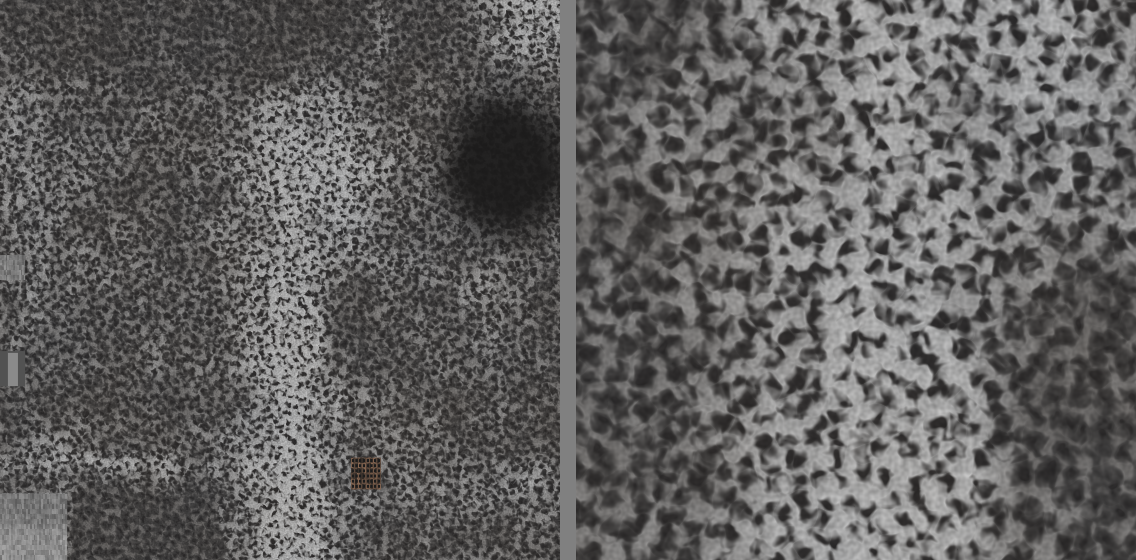
Left, the full canvas; right, a detail of the centre.
Give the GLSL for this texture, as a three.js fragment shader.

```glsl
// Worn grey plate mottled with dark speckles, a pale central streak and a sooty round stain.
varying vec2 vUv;

const float SPECKLE_FREQ = 80.0;
const float SPECKLE_SOFTNESS = 0.25;
const float GRAIN_FREQ = 330.0;
const float GRAIN_AMOUNT = 0.17;
const float RELIEF_AMOUNT = 0.16;
const vec3 INK_DEEP = vec3(0.165, 0.158, 0.158);
const vec3 INK_FADED = vec3(0.240, 0.234, 0.232);
const vec3 PAPER_DIM = vec3(0.385, 0.375, 0.368);
const vec3 PAPER_PALE = vec3(0.665, 0.665, 0.665);
const vec3 SOOT = vec3(0.115, 0.112, 0.112);
const vec3 RUST = vec3(0.38, 0.29, 0.23);
const vec2 STAIN_CENTRE = vec2(0.905, 0.705);

float hash(vec2 p) {
  vec3 q = fract(p.xyx * 0.1031);
  q += dot(q, q.yzx + 33.33);
  return fract((q.x + q.y) * q.z);
}

float corner(vec2 cell, vec2 offset) {
  float angle = 6.2832 * hash(cell);
  return dot(vec2(cos(angle), sin(angle)), offset);
}

// Gradient noise, centred on zero
float noise(vec2 p) {
  vec2 i = floor(p), f = fract(p);
  vec2 u = f * f * f * (f * (f * 6.0 - 15.0) + 10.0);
  vec2 e = vec2(1.0, 0.0);
  return mix(mix(corner(i, f), corner(i + e, f - e), u.x),
             mix(corner(i + e.yx, f - e.yx), corner(i + 1.0, f - 1.0), u.x), u.y);
}

float fbm(vec2 p) {
  float sum = 0.0, amp = 1.0;
  for (int i = 0; i < 4; i++) {
    sum += amp * noise(p);
    p = p * 2.03 + 17.3;
    amp *= 0.55;
  }
  return sum;
}

// Distance to the nearest scattered point
float nearestPoint(vec2 p) {
  float nearest = 4.0;
  for (int k = 0; k < 9; k++) {
    vec2 cell = floor(p) + vec2(mod(float(k), 3.0), floor(float(k) / 3.0)) - 1.0;
    vec2 d = cell + vec2(hash(cell), hash(cell + 71.7)) - p;
    nearest = min(nearest, dot(d, d));
  }
  return sqrt(nearest);
}

float glow(vec2 p, vec2 centre, vec2 radius) {
  vec2 d = (p - centre) / radius;
  return exp(-dot(d, d));
}

float box(vec2 p, vec2 low, vec2 high) {
  vec2 d = abs(p - 0.5 * (low + high)) - 0.5 * (high - low);
  return 1.0 - smoothstep(-0.001, 0.001, max(d.x, d.y));
}

// Round dots broken up by finer noise
float speckle(vec2 p) {
  vec2 q = p * SPECKLE_FREQ;
  q += 0.3 * vec2(noise(q * 1.3 + 5.0), noise(q * 1.3 + 41.0));
  return 0.9 * (0.46 - nearestPoint(q)) + 0.45 * noise(q * 1.25) + 0.42 * noise(q * 2.6 + 9.0);
}

// Broad wear: 0 is heavily inked, 1 is bare and pale
float wearMap(vec2 p) {
  vec2 w = p + 0.03 * vec2(fbm(p * 8.0), fbm(p * 8.0 + 30.0));
  float streakX = (w.x - mix(0.525, 0.515, w.y)) / mix(0.105, 0.085, w.y);
  float wear = 0.31 + 0.18 * fbm(p * 5.0 + 3.0) + 0.24 * fbm(p * vec2(24.0, 16.0));
  wear += 0.48 * exp(-streakX * streakX) * (1.0 - smoothstep(0.74, 0.93, w.y));
  wear += 0.22 * glow(w, vec2(0.53, 0.15), vec2(0.04, 0.38));
  wear += 0.40 * glow(w, vec2(0.64, 0.68), vec2(0.06, 0.14));
  wear += 0.55 * glow(w, vec2(0.95, 0.97), vec2(0.10, 0.08));
  wear += 0.45 * glow(w, vec2(0.67, 0.94), vec2(0.03, 0.05));
  wear += 0.32 * glow(w, vec2(0.18, 0.17), vec2(0.26, 0.025));
  wear += 0.22 * glow(w, vec2(0.87, 0.14), vec2(0.20, 0.05));
  wear += 0.25 * glow(w, vec2(0.87, 0.45), vec2(0.04, 0.18));
  wear += 0.20 * glow(w, vec2(0.03, 0.72), vec2(0.10, 0.25));
  wear -= 0.30 * glow(w, vec2(0.61, 0.44), vec2(0.07, 0.09));
  wear -= 0.25 * smoothstep(0.80, 0.98, w.y) * (1.0 - smoothstep(0.68, 0.9, w.x));
  wear -= 0.20 * box(w, vec2(0.12, -0.1), vec2(0.40, 0.12));
  return clamp(wear, 0.0, 1.0);
}

// Small rectangular scraps with woven or striped faces
vec3 addScraps(vec3 col, vec2 p) {
  float thread = hash(floor(p * vec2(300.0, 110.0)));
  float scrap = max(box(p, vec2(-0.1), vec2(0.12)), box(p, vec2(-0.1, 0.50), vec2(0.045, 0.545)));
  float face = 0.40 + 0.20 * thread + 0.10 * (1.0 - smoothstep(0.05, 0.07, p.y));
  col = mix(col, vec3(face), 0.8 * scrap);
  float bar = box(p, vec2(0.014, 0.31), vec2(0.032, 0.37));
  col = mix(col, vec3(0.32 + 0.22 * bar), box(p, vec2(-0.1, 0.31), vec2(0.045, 0.373)));
  vec2 weave = abs(fract(p * vec2(150.0, 110.0)) - 0.5);
  float mesh = smoothstep(0.22, 0.36, max(weave.x, weave.y)) * (0.2 + 0.8 * thread);
  return mix(col, mix(SOOT, RUST * 1.4, mesh), box(p, vec2(0.627, 0.126), vec2(0.680, 0.183)));
}

void main() {
  vec2 p = vUv;
  float wear = wearMap(p);

  // Speckles and the lit relief around them
  float spots = speckle(p);
  float relief = spots - speckle(p + vec2(-0.0018, 0.0022));
  float cut = mix(-0.16, 0.20, wear);
  float ink = smoothstep(cut - SPECKLE_SOFTNESS, cut + SPECKLE_SOFTNESS, spots);
  vec3 paper = mix(PAPER_DIM, PAPER_PALE, smoothstep(0.0, 0.9, wear));
  vec3 dark = mix(INK_FADED, INK_DEEP, smoothstep(0.1, 0.5, spots));
  vec3 col = mix(paper, dark, ink);

  // Fine grain, faint vertical scratches and a warm or cool cast
  float grain = noise(p * GRAIN_FREQ) + 0.4 * noise(p * vec2(260.0, 25.0));
  col *= 1.0 + RELIEF_AMOUNT * relief + GRAIN_AMOUNT * grain;
  col += vec3(0.008, 0.003, -0.003) * fbm(p * 6.0 + 60.0);
  col = addScraps(col, p);

  // Round stain with a soft rim
  float stainDist = length((p - STAIN_CENTRE) * vec2(1.0, 0.88)) + 0.015 * fbm(p * 14.0);
  float stain = 1.0 - smoothstep(0.06, 0.16, stainDist);
  gl_FragColor = vec4(clamp(mix(col, SOOT + 0.09 * (col - 0.25), stain), 0.0, 1.0), 1.0);
}
```
